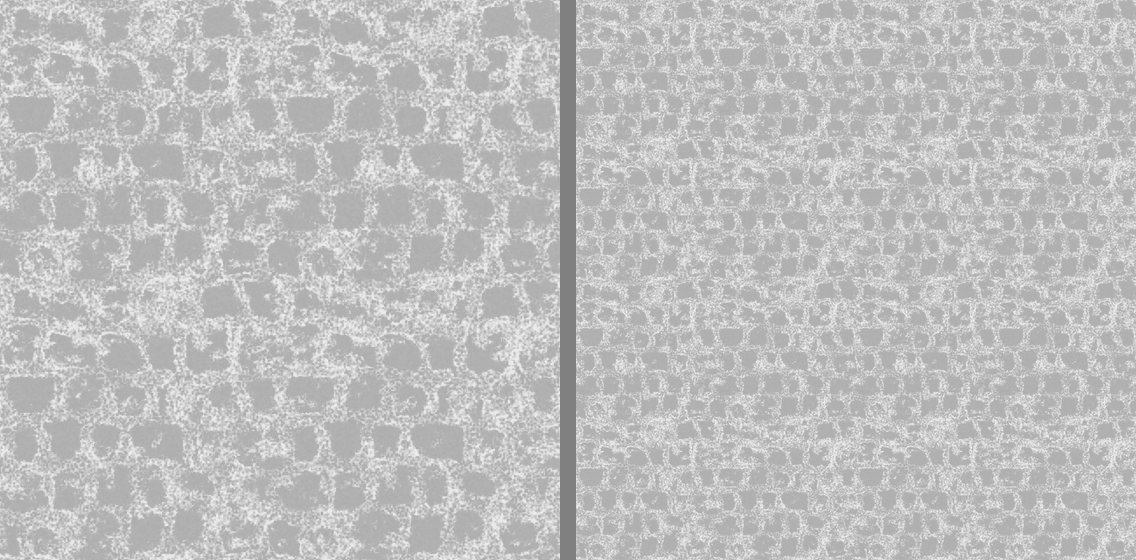
Left, the tile; right, the same tile 2 across and 2 down.
Reproduce this texture map procedurally as a Shadertoy shader.

```glsl
#define STONES 12.0        // stones across and down
#define SHAPE_SET 6.0      // stones before the shapes recur
#define GAP 0.085          // joint half width, in stones
#define ROUNDING 0.17      // corner radius, in stones
#define SIDE_JITTER 0.34   // spread of the upright joints
#define RAGGED 0.17        // roughness of the stone edges
#define RIM_WIDTH 0.055    // pale lime line round each stone
#define SPECKLE 1.7        // contrast of the grit
#define STONE_GREY 0.69
#define LIME_GREY 0.91

const float TAU = 6.2831853;

float hash(vec2 c) {
    vec3 q = fract(c.xyx * 0.1031);
    q += dot(q, q.yzx + 33.33);
    return fract((q.x + q.y) * q.z);
}

// Value noise that wraps after a whole number of cells
float noise(vec2 p, float period) {
    vec2 i = floor(p), f = fract(p);
    f = f * f * (3.0 - 2.0 * f);
    vec2 a = mod(i, period), b = mod(i + 1.0, period);
    return mix(mix(hash(a), hash(vec2(b.x, a.y)), f.x),
               mix(hash(vec2(a.x, b.y)), hash(b), f.x), f.y);
}

float fbm(vec2 p, float period) {
    float sum = 0.0, amp = 0.5;
    for (int i = 0; i < 5; i++) {
        sum += amp * noise(p, period);
        p *= 2.0;
        period *= 2.0;
        amp *= 0.55;
    }
    return sum / 1.055;
}

// Wrapping cellular noise: distance to the nearest grain
float cellular(vec2 p, float period) {
    vec2 i = floor(p), f = fract(p);
    float nearest = 2.0;
    for (int y = -1; y <= 1; y++)
    for (int x = -1; x <= 1; x++) {
        vec2 o = vec2(x, y), c = mod(i + o, period);
        vec2 grain = o + vec2(hash(c), hash(c + 57.0)) - f;
        nearest = min(nearest, length(grain));
    }
    return nearest;
}

// Position of the upright joint to the left of a column
float jointX(float col, float row) {
    vec2 id = mod(vec2(col, row), SHAPE_SET);
    return col + SIDE_JITTER * (hash(id + 11.0) - 0.5);
}

// Signed distance to the stone; also gives its cell
float stoneDistance(vec2 p, out vec2 cell) {
    float row = floor(p.y);
    p.x += hash(vec2(mod(row, SHAPE_SET), 83.0));
    float col = floor(p.x);
    if (p.x < jointX(col, row)) col -= 1.0;
    else if (p.x > jointX(col + 1.0, row)) col += 1.0;
    cell = vec2(col, row);

    vec2 id = mod(cell, SHAPE_SET);
    float left = jointX(col, row), right = jointX(col + 1.0, row);
    vec2 q = p - vec2(0.5 * (left + right), row + 0.5);
    float tilt = 0.24 * (hash(id + 23.0) - 0.5);
    q += tilt * vec2(-q.y, q.x);
    vec2 shrink = GAP + 0.07 * vec2(hash(id + 31.0), hash(id + 43.0));
    vec2 size = vec2(0.5 * (right - left), 0.5) - shrink;
    vec2 e = abs(q) - size + ROUNDING;
    return length(max(e, 0.0)) + min(max(e.x, e.y), 0.0) - ROUNDING;
}

void mainImage(out vec4 fragColor, in vec2 fragCoord) {
    vec2 uv = fragCoord / iResolution.xy;

    // Wavy courses and ragged edges
    vec2 p = uv * STONES;
    p.y += 0.10 * sin(TAU * (2.0 * uv.x + 2.0 * uv.y)) + 0.05 * sin(TAU * (6.0 * uv.x - 4.0 * uv.y));
    p.x += 0.09 * sin(TAU * (4.0 * uv.y + 2.0 * uv.x)) + 0.04 * sin(TAU * (10.0 * uv.y - 4.0 * uv.x));
    vec2 rough = vec2(fbm(uv * 48.0, 24.0), fbm(uv * 48.0 + 9.0, 24.0)) - 0.5;
    p += 2.0 * RAGGED * rough;

    vec2 cell;
    float d = stoneDistance(p, cell);
    float joint = smoothstep(-0.05, 0.05, d);

    // Wear: shared by recurring stones, with some variation of its own
    float wear = mix(hash(mod(cell, SHAPE_SET) + 61.0), hash(mod(cell, STONES) + 71.0), 0.35);
    float stain = fbm(uv * 36.0 + 5.0, 18.0) + 0.25 * (noise(uv * 14.0, 14.0) - 0.5);
    float limit = mix(0.74, 0.45, wear);
    float patches = smoothstep(limit - 0.06, limit + 0.18, stain);

    // Curved pale veins on the worn stones
    float vein = 1.0 - smoothstep(0.0, 0.03, abs(fbm(uv * 20.0 + 3.0, 10.0) - 0.5));
    vein *= smoothstep(0.35, 0.8, wear) * smoothstep(0.4, 0.6, stain);

    // Broken lime rim
    float offset = (d - 0.03) / RIM_WIDTH;
    float rim = exp(-offset * offset) * smoothstep(0.3, 0.65, noise(uv * 40.0 + 7.0, 20.0));

    float cover = joint * (0.34 + 0.7 * (stain - 0.5));
    cover += (1.0 - joint) * (0.62 * patches + 0.3 * vein) + 0.48 * rim;

    // Grit breaks up the lime and lightly textures the stone
    float fine = noise(uv * 320.0, 320.0);
    float grit = mix(cellular(uv * 144.0, 144.0), fine, 0.5) - 0.5;
    cover += SPECKLE * grit * smoothstep(0.02, 0.3, cover);
    float grey = mix(STONE_GREY, LIME_GREY, clamp(cover, 0.0, 1.0));
    grey += 0.025 * (fine - 0.5);
    fragColor = vec4(vec3(grey), 1.0);
}
```
